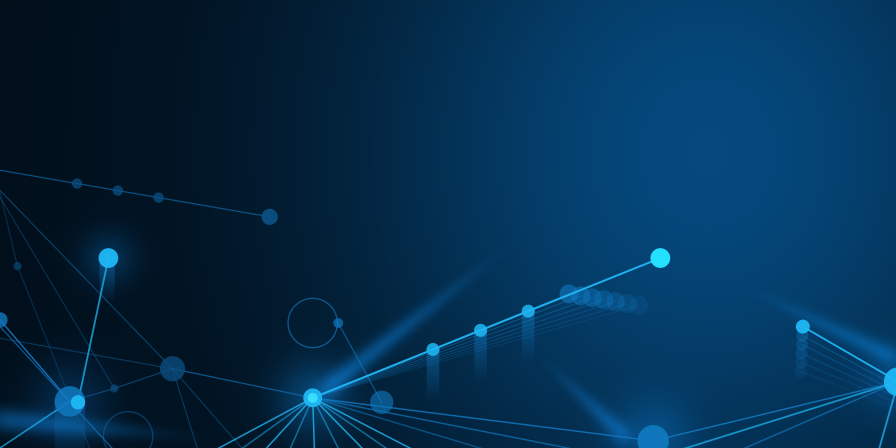
A WebGL 2 fragment shader for this background:

```glsl
#version 300 es
precision highp float;
// Dark blue network backdrop: a soft radial gradient, tapered light beams,
// fans of thin links and glowing nodes with fading trails.
// Positions are in canvas heights, x from 0 to 2, origin at the lower left.
uniform vec2 u_resolution;
out vec4 outColor;

const vec3 DIM = vec3(0.04, 0.31, 0.51);
const vec3 BLUE = vec3(0.06, 0.47, 0.75);
const vec3 CYAN = vec3(0.12, 0.72, 0.96);

vec2 p;
float pixel;
vec3 color;

float cover(float d) { return clamp(0.5 - d / pixel, 0.0, 1.0); }

void link(vec2 a, vec2 b, float halfWidth, vec3 tint, float alpha) {
  vec2 ab = b - a;
  float t = clamp(dot(p - a, ab) / dot(ab, ab), 0.0, 1.0);
  float d = length(p - a - t * ab);
  color = mix(color, tint, alpha * cover(d - halfWidth));
}

void node(vec2 c, float r, vec3 tint, float alpha) {
  color = mix(color, tint, alpha * cover(length(p - c) - r));
}

void ring(vec2 c, float r, vec3 tint, float alpha) {
  color = mix(color, tint, alpha * cover(abs(length(p - c) - r) - 0.0015));
}

void glow(vec2 c, float r, vec3 tint) {
  vec2 q = (p - c) / r;
  color += tint * exp(-dot(q, q));
}

// Soft streak from a to b, fading and narrowing along its length
void beam(vec2 a, vec2 b, float width, vec3 tint) {
  vec2 ab = b - a;
  float len = length(ab);
  vec2 dir = ab / len;
  float t = dot(p - a, dir) / len;
  float side = dot(p - a, vec2(-dir.y, dir.x)) / (width * (1.1 - 0.6 * clamp(t, 0.0, 1.0)));
  color += tint * exp(-side * side) * smoothstep(-0.08, 0.08, t) * (1.0 - smoothstep(0.1, 1.0, t));
}

// Vertical fading tail below a node
void tail(vec2 top, float halfWidth, float len, float alpha) {
  float t = (top.y - p.y) / len;
  float fade = step(0.0, t) * clamp(1.0 - t, 0.0, 1.0);
  color = mix(color, BLUE, alpha * fade * cover(abs(p.x - top.x) - halfWidth));
}

void main() {
  p = gl_FragCoord.xy / u_resolution.y;
  pixel = 1.0 / u_resolution.y;

  // Background gradient
  vec2 q = (p - vec2(1.58, 0.66)) * vec2(1.0, 0.9) / 0.8;
  color = mix(vec3(0.004, 0.055, 0.1), vec3(0.018, 0.285, 0.49), exp(-dot(q, q)));

  // Shared anchors
  vec2 hub = vec2(0.698, 0.112), tip = vec2(1.474, 0.424);
  vec2 base = vec2(1.458, 0.016), east = vec2(2.005, 0.148);
  vec2 west = vec2(0.156, 0.104), lamp = vec2(0.242, 0.424);
  vec2 joint = vec2(0.385, 0.177), edge = vec2(0.0, 0.286);

  // Beams and halos
  beam(vec2(0.72, 0.125), vec2(1.16, 0.47), 0.022, vec3(0.02, 0.19, 0.32));
  beam(vec2(1.40, 0.02), vec2(1.19, 0.22), 0.02, vec3(0.02, 0.13, 0.22));
  beam(vec2(2.0, 0.2), vec2(1.64, 0.37), 0.02, vec3(0.01, 0.13, 0.21));
  beam(vec2(-0.02, 0.065), vec2(0.5, 0.02), 0.025, vec3(0.02, 0.2, 0.34));
  glow(lamp, 0.06, vec3(0.01, 0.12, 0.2));
  glow(west, 0.09, vec3(0.01, 0.1, 0.18));
  glow(hub, 0.08, vec3(0.02, 0.16, 0.26));
  glow(base, 0.09, vec3(0.01, 0.12, 0.2));
  glow(east, 0.08, vec3(0.01, 0.1, 0.17));

  // Faint web on the left
  vec2 far = vec2(0.602, 0.516);
  link(vec2(0.0, 0.62), far, 0.0014, BLUE, 0.6);
  for (int i = 0; i < 3; i++)
    node(mix(vec2(0.0, 0.62), far, 0.286 + 0.151 * float(i)), 0.0115, DIM, 0.75);
  node(far, 0.018, DIM, 0.95);
  vec2 bead = vec2(0.255, 0.133), speck = vec2(0.039, 0.406);
  link(vec2(0.0, 0.575), joint, 0.0012, BLUE, 0.5);
  link(vec2(0.0, 0.56), bead, 0.0012, BLUE, 0.35);
  link(speck, vec2(0.0, 0.57), 0.0012, DIM, 0.5);
  link(speck, vec2(0.2, 0.0), 0.0012, DIM, 0.5);
  link(vec2(0.0, 0.245), joint, 0.0012, BLUE, 0.4);
  link(joint, hub, 0.0014, BLUE, 0.65);
  link(west, bead, 0.0012, BLUE, 0.5);
  link(bead, joint, 0.0012, BLUE, 0.5);
  for (int i = 0; i < 2; i++)
    link(joint, vec2(0.44 + 0.1 * float(i), 0.0), 0.0012, BLUE, 0.4);
  node(speck, 0.009, DIM, 0.6);
  node(bead, 0.009, DIM, 0.7);
  node(joint, 0.028, DIM, 0.75);
  ring(vec2(0.286, 0.026), 0.055, BLUE, 0.4);

  // Bright cluster on the left
  tail(west, 0.034, 0.15, 0.35);
  tail(lamp - vec2(0.003, 0.0), 0.017, 0.1, 0.45);
  link(edge, west, 0.0016, BLUE, 0.9);
  link(edge + vec2(0.0, -0.015), vec2(0.25, 0.0), 0.0014, BLUE, 0.7);
  link(west, vec2(0.0, 0.0), 0.0018, CYAN, 0.7);
  link(lamp, vec2(0.174, 0.102), 0.002, CYAN, 0.75);
  node(edge, 0.017, BLUE, 0.8);
  node(west, 0.034, BLUE, 0.85);
  node(vec2(0.174, 0.102), 0.016, CYAN, 0.95);
  node(lamp, 0.022, CYAN, 0.95);

  // Open ring and its link
  vec2 pin = vec2(0.755, 0.279), bulb = vec2(0.852, 0.102);
  ring(vec2(0.698, 0.279), 0.055, BLUE, 0.65);
  link(pin, bulb, 0.0014, BLUE, 0.6);
  node(pin, 0.011, BLUE, 0.7);
  node(bulb, 0.026, BLUE, 0.6);

  // Rays fanning down from the hub, then out to the base node
  for (int i = 0; i < 9; i++)
    link(hub, vec2(0.47 + 0.058 * float(i), -0.01), 0.0017, CYAN, i % 2 == 0 ? 0.8 : 0.5);
  for (int i = 0; i < 3; i++)
    link(hub, base - vec2(0.12, 0.03) * float(i), 0.0016, BLUE, 0.85 - 0.15 * float(i));

  // Rising arm with receding copies
  for (int i = 6; i >= 0; i--) {
    float k = float(i);
    vec2 ghost = vec2(1.27, 0.344) + vec2(0.026, -0.0043) * k;
    link(hub, ghost, 0.0012, BLUE, 0.55 - 0.06 * k);
    node(ghost, 0.021, BLUE, 0.6 - 0.075 * k);
  }
  link(hub, tip, 0.0022, CYAN, 0.95);
  for (int i = 0; i < 3; i++) {
    vec2 c = mix(hub, tip, 0.346 + 0.137 * float(i));
    tail(c, 0.014, 0.115, 0.5);
    node(c, 0.0145, CYAN, 0.85);
  }
  node(tip, 0.022, vec3(0.14, 0.88, 1.0), 1.0);
  node(hub, 0.021, CYAN, 0.95);
  node(hub, 0.011, vec3(0.25, 0.9, 1.0), 0.8);

  // Right cluster
  vec2 crest = vec2(1.792, 0.271);
  for (int i = 1; i < 6; i++) {
    float k = float(i);
    vec2 c = crest - vec2(0.001, 0.02) * k;
    link(c, east - vec2(0.0, 0.012 * k), 0.0012, BLUE, 0.5 - 0.07 * k);
    node(c, 0.0135, BLUE, 0.42 - 0.06 * k);
  }
  link(crest, east, 0.002, CYAN, 0.95);
  link(base, east, 0.0016, BLUE, 0.9);
  link(vec2(1.5, -0.01), east, 0.002, CYAN, 0.7);
  link(vec2(1.64, -0.01), east, 0.0016, BLUE, 0.7);
  link(vec2(1.96, -0.01), east, 0.002, CYAN, 0.75);
  node(crest, 0.0155, CYAN, 0.95);
  node(base, 0.035, BLUE, 0.95);
  node(east, 0.032, CYAN, 0.95);

  outColor = vec4(color, 1.0);
}
```
